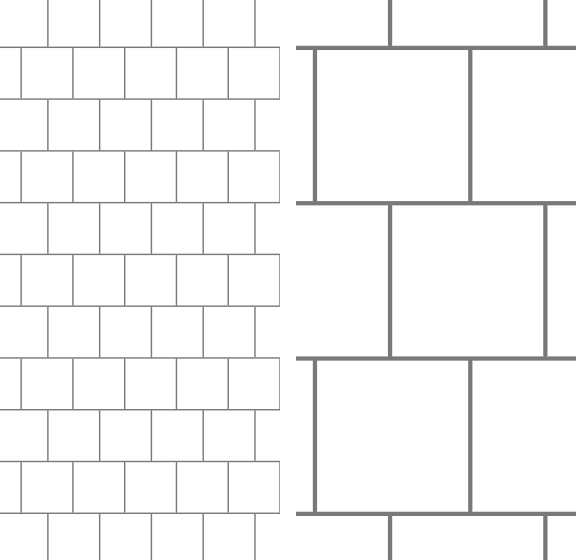
Left: the whole. Right: its middle third, enlarged.
A Shadertoy shader for this pattern:

```glsl
// Square white tiles in staggered rows, separated by thin warm-grey joints.

// Lengths are fractions of the canvas width.
const float TILE_PITCH = 0.1849;
const float JOINT_WIDTH = 0.0051;
const float FIRST_ROW_Y = 0.1669;    // lowest horizontal joint
const float EVEN_ROW_X = 0.0755;     // first vertical joint in even rows
const float ODD_ROW_X = 0.1710;      // first vertical joint in odd rows
const vec3 TILE_COLOR = vec3(1.0);
const vec3 JOINT_COLOR = vec3(0.475, 0.480, 0.460);

// Signed distance to the nearest line of a repeating set.
float lineDistance(float position) {
    return (fract(position / TILE_PITCH + 0.5) - 0.5) * TILE_PITCH;
}

// Fraction of a pixel that the joint covers.
float jointCoverage(float dist, float pixel) {
    float halfWidth = 0.5 * JOINT_WIDTH;
    float upper = min(dist + 0.5 * pixel, halfWidth);
    float lower = max(dist - 0.5 * pixel, -halfWidth);
    return max(upper - lower, 0.0) / pixel;
}

void mainImage(out vec4 fragColor, in vec2 fragCoord) {
    float pixel = 1.0 / iResolution.x;
    vec2 p = fragCoord * pixel;

    // Alternate rows shift by about half a tile.
    float y = p.y - FIRST_ROW_Y;
    float row = floor(y / TILE_PITCH);
    float rowX = mix(EVEN_ROW_X, ODD_ROW_X, mod(row, 2.0));

    // Horizontal and vertical joints.
    float horizontal = jointCoverage(lineDistance(y), pixel);
    float vertical = jointCoverage(lineDistance(p.x - rowX), pixel);
    float joint = max(horizontal, vertical);

    fragColor = vec4(mix(TILE_COLOR, JOINT_COLOR, joint), 1.0);
}
```
